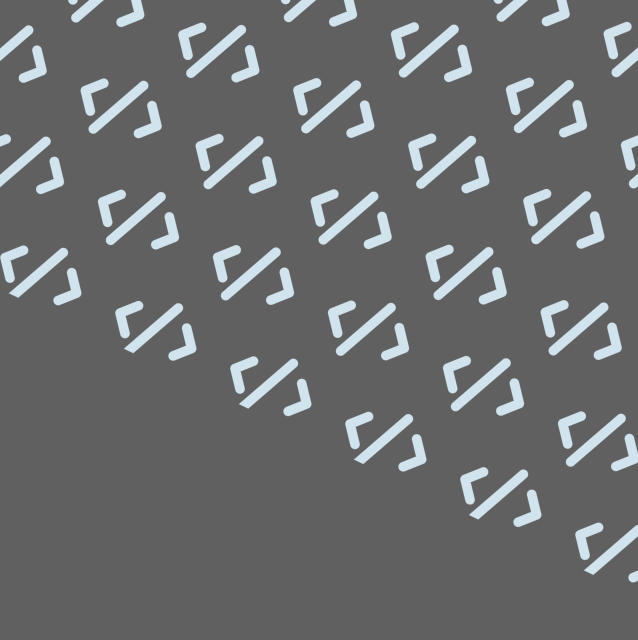
A WebGL 2 fragment shader for this pattern:

```glsl
#version 300 es
precision highp float;
// Slanted lattice of pale angle-bracket and slash marks on grey, cut off along a diagonal.

uniform vec2 u_resolution;
out vec4 fragColor;

float segment(vec2 p, vec2 a, vec2 b) {
    vec2 ap = p - a, ab = b - a;
    return length(ap - ab * clamp(dot(ap, ab) / dot(ab, ab), 0.0, 1.0));
}

// Two brackets, point-symmetric about the centre, with a slash between them.
float markDistance(vec2 p) {
    vec2 corner = vec2(-0.0559, 0.0277);
    float d = segment(p - vec2(-0.0042, 0.0017), vec2(-0.0393, -0.0339), vec2(0.0393, 0.0339));
    for (float side = -1.0; side <= 1.0; side += 2.0) {
        d = min(d, segment(p * side, corner, vec2(-0.0271, 0.0392)));
        d = min(d, segment(p * side, corner, vec2(-0.0482, -0.0042)));
    }
    return d - 0.0075;
}

void main() {
    vec2 p = gl_FragCoord.xy / u_resolution.y;
    float soft = 0.75 / u_resolution.y;

    // Lattice steps: down the slanted row, then up to the next row.
    vec2 alongRow = vec2(0.1797, -0.0866);
    mat2 lattice = mat2(alongRow, vec2(0.1526, 0.0872));
    vec2 local = p - vec2(0.3961, 0.5703);
    vec2 cell = round(inverse(lattice) * local);

    // Nearest mark among the neighbouring cells.
    float d = 1.0;
    for (int i = -1; i <= 1; i++)
        for (int j = -1; j <= 1; j++)
            d = min(d, markDistance(local - lattice * (cell + vec2(i, j))));

    // The lower left stays empty; the edge trims the last row of slashes.
    vec2 edgeNormal = normalize(vec2(-alongRow.y, alongRow.x));
    d = max(d, -dot(p - vec2(0.2005, 0.4518), edgeNormal));

    vec3 grey = vec3(0.376);
    vec3 paleBlue = vec3(0.82, 0.894, 0.93);
    fragColor = vec4(mix(paleBlue, grey, smoothstep(-soft, soft, d)), 1.0);
}
```
